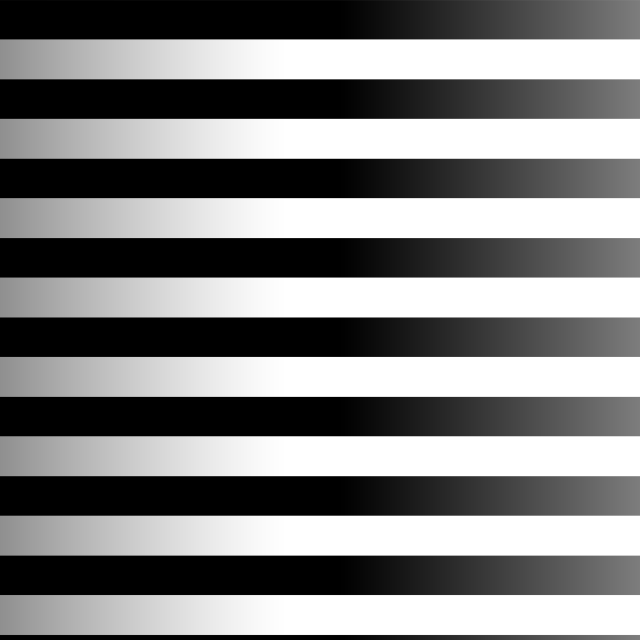
Give the GLSL for this pattern, as a three.js fragment shader.

```glsl
// Horizontal stripes, alternately dark and light, just over eight pairs high.
// Light stripes rise from mid grey at the left to white; dark stripes stay
// black past the centre, then fade to mid grey at the right.
varying vec2 vUv;

// Light stripe: grey at the left edge, pure white from x = 0.45 on
float lightTone(float x) {
  return 1.0 - 0.44 * pow(clamp(1.0 - x / 0.45, 0.0, 1.0), 1.26);
}

// Dark stripe: black up to x = 0.53, grey at the right edge
float darkTone(float x) {
  return 0.49 * pow(clamp((x - 0.53) / 0.47, 0.0, 1.0), 1.1);
}

// Signed distance to the nearest dark stripe, negative inside it;
// the first one starts at the top edge
float darkStripeDistance(float fromTop) {
  float period = 0.12402;
  float halfWidth = 0.0308;
  float offset = mod(fromTop - halfWidth + 0.5 * period, period) - 0.5 * period;
  return abs(offset) - halfWidth;
}

void main() {
  float isLight = smoothstep(-0.001, 0.001, darkStripeDistance(1.0 - vUv.y));
  float tone = mix(darkTone(vUv.x), lightTone(vUv.x), isLight);
  gl_FragColor = vec4(vec3(tone), 1.0);
}
```
